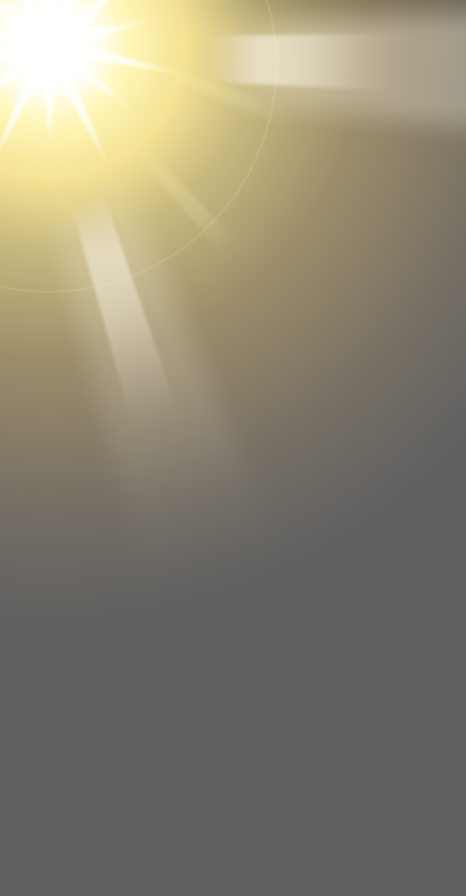
A WebGL 1 fragment shader for this background:

```glsl
precision highp float;
// A blazing sun in the upper left corner over a plain grey field.
// A radial gradient carries the warm haze; soft tapered beams, a thin halo
// and a folded star of spikes are laid over it. Unit: canvas width, y down.

uniform vec2 u_resolution;

const vec2 SUN = vec2(0.105, 0.095);
const vec2 HALO_CENTER = vec2(0.105, 0.138);
const float HALO_RADIUS = 0.488;
const float HALO_WIDTH = 0.004;
const float HALO_ALPHA = 0.13;

const float SPIKE_COUNT = 14.0;
const float SPIKE_TURN = 0.218;
const float SPIKE_LONG = 0.31;
const float SPIKE_SHORT = 0.235;
const float SPIKE_WIDTH = 0.022;
const float CORE_RADIUS = 0.115;

const vec3 GREY = vec3(0.38, 0.38, 0.38);
const vec3 TAUPE = vec3(0.455, 0.43, 0.39);
const vec3 BRONZE = vec3(0.61, 0.55, 0.415);
const vec3 OLIVE_GOLD = vec3(0.79, 0.73, 0.50);
const vec3 GOLD = vec3(0.96, 0.89, 0.58);
const vec3 CREAM = vec3(1.0, 0.97, 0.73);
const vec3 BEAM_COLOR = vec3(0.98, 0.96, 0.91);
const vec3 WHITE = vec3(1.0);

// Warm haze by distance from the sun.
vec3 haze(float r) {
  vec3 c = mix(WHITE, CREAM, smoothstep(0.04, 0.19, r));
  c = mix(c, GOLD, smoothstep(0.14, 0.31, r));
  c = mix(c, OLIVE_GOLD, clamp((r - 0.29) / 0.14, 0.0, 1.0));
  c = mix(c, BRONZE, clamp((r - 0.43) / 0.25, 0.0, 1.0));
  c = mix(c, TAUPE, clamp((r - 0.68) / 0.32, 0.0, 1.0));
  return mix(c, GREY, clamp((r - 1.0) / 0.23, 0.0, 1.0));
}

// Opacity of a beam from start to end; size = near and far half width, edge blur.
float beam(vec2 p, vec2 start, vec2 end, vec3 size, float fadeIn, float fadeOut) {
  vec2 axis = end - start;
  float len = length(axis);
  vec2 dir = axis / len;
  vec2 q = p - start;
  float t = dot(q, dir) / len;
  float side = abs(q.x * dir.y - q.y * dir.x);
  float halfWidth = mix(size.x, size.y, clamp(t, 0.0, 1.0));
  float body = 1.0 - smoothstep(halfWidth - size.z, halfWidth + size.z, side);
  return body * smoothstep(0.0, fadeIn, t) * (1.0 - smoothstep(fadeOut, 1.0, t));
}

// Alternating long and short spikes, folded into one angular sector.
float spikes(vec2 q) {
  float r = length(q);
  float sector = 6.2831853 / SPIKE_COUNT;
  float turn = (atan(q.y, q.x) - SPIKE_TURN) / sector;
  float index = floor(turn + 0.5);
  float side = r * abs(sin((turn - index) * sector));
  float reach = mix(SPIKE_LONG, SPIKE_SHORT, mod(index, 2.0));
  float taper = max(1.0 - r / reach, 0.0);
  float width = SPIKE_WIDTH * taper;
  float body = 1.0 - smoothstep(width * 0.3, width + 0.004, side);
  return body * smoothstep(0.0, 0.55, taper);
}

void main() {
  vec2 p = vec2(gl_FragCoord.x, u_resolution.y - gl_FragCoord.y) / u_resolution.x;
  vec2 q = p - SUN;
  float r = length(q);
  vec3 color = haze(r);

  // Darker haze along the top edge, away from the sun.
  float topShade = smoothstep(0.3, 0.7, p.x) * (1.0 - smoothstep(0.0, 0.09, p.y));
  color *= 1.0 - 0.13 * topShade;

  // Beam to the right: wide veil, then bright centre.
  float veil = beam(p, vec2(0.40, 0.128), vec2(1.5, 0.165),
                    vec3(0.075, 0.165, 0.05), 0.25, 0.5);
  color = mix(color, BEAM_COLOR, 0.28 * veil);
  float shaft = beam(p, vec2(0.43, 0.126), vec2(0.88, 0.134),
                     vec3(0.049, 0.062, 0.008), 0.32, 0.25);
  color = mix(color, BEAM_COLOR, 0.58 * shaft);

  // Beam downwards: wide veil, then bright centre.
  veil = beam(p, vec2(0.165, 0.36), vec2(0.47, 1.25),
              vec3(0.08, 0.15, 0.05), 0.22, 0.25);
  color = mix(color, BEAM_COLOR, 0.22 * veil);
  shaft = beam(p, vec2(0.182, 0.41), vec2(0.346, 0.94),
               vec3(0.036, 0.052, 0.007), 0.28, 0.25);
  color = mix(color, BEAM_COLOR, 0.48 * shaft);

  // Two faint slivers between the beams.
  float sliver = beam(p, vec2(0.28, 0.30), vec2(0.51, 0.55),
                      vec3(0.012, 0.022, 0.009), 0.4, 0.55);
  sliver += beam(p, vec2(0.32, 0.14), vec2(0.65, 0.265),
                 vec3(0.010, 0.020, 0.010), 0.4, 0.45);
  color = mix(color, CREAM, 0.17 * sliver);

  // Thin halo.
  float ring = abs(length(p - HALO_CENTER) - HALO_RADIUS);
  color = mix(color, CREAM, HALO_ALPHA * (1.0 - smoothstep(0.0, HALO_WIDTH, ring)));

  // Star and white core.
  color = mix(color, WHITE, 0.8 * spikes(q));
  color = mix(color, WHITE, exp(-pow(r / CORE_RADIUS, 4.0)));

  gl_FragColor = vec4(color, 1.0);
}
```
